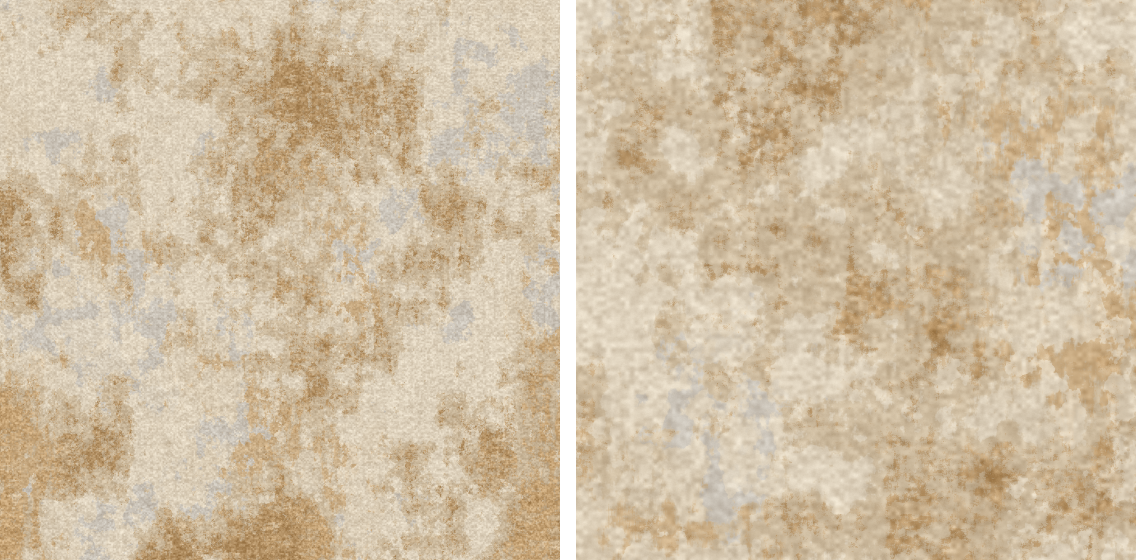
Left: the whole. Right: its middle third, enlarged.
Give the GLSL for this texture, as a WebGL 1 fragment shader.

```glsl
precision highp float;

uniform vec2 u_resolution;

const vec3 CREAM = vec3(0.872, 0.823, 0.740);
const vec3 TAN = vec3(0.815, 0.745, 0.635);
const vec3 SAND = vec3(0.758, 0.668, 0.540);
const vec3 BROWN = vec3(0.690, 0.550, 0.370);
const vec3 OCHRE = vec3(0.780, 0.640, 0.455);
const vec3 GREY = vec3(0.788, 0.762, 0.722);

float hash(vec2 cell) {
  return fract(sin(dot(cell, vec2(127.1, 311.7))) * 43758.5453);
}

float noise(vec2 p) {
  vec2 cell = floor(p);
  vec2 f = fract(p);
  f = f * f * (3.0 - 2.0 * f);
  float low = mix(hash(cell), hash(cell + vec2(1.0, 0.0)), f.x);
  float high = mix(hash(cell + vec2(0.0, 1.0)), hash(cell + 1.0), f.x);
  return mix(low, high, f.y);
}

// Layered noise centred on zero
float fbm(vec2 p, float gain) {
  float sum = 0.0;
  float total = 0.0;
  float weight = 1.0;
  for (int i = 0; i < 6; i++) {
    sum += weight * (noise(p) - 0.5);
    total += weight;
    weight *= gain;
    p = p * 2.03 + vec2(17.3, 9.1);
  }
  return sum / total;
}

// Soft-edged coverage of a field above a level
float cover(float field, float level, float softness) {
  return smoothstep(level - softness, level + softness, field);
}

void main() {
  vec2 uv = gl_FragCoord.xy / min(u_resolution.x, u_resolution.y);

  // Brushed fibres, ragged edges and fine speckle
  float vertical = fbm(uv * vec2(80.0, 15.0) + 31.0, 0.65);
  float horizontal = fbm(uv * vec2(18.0, 80.0) + 57.0, 0.65);
  float ragged = fbm(uv * vec2(38.0, 31.0) + 5.0, 0.65);
  float speckle = fbm(uv * vec2(125.0, 140.0) + 23.0, 0.8);
  float brushed = 0.19 * vertical + 0.15 * horizontal;

  // Large worn patches, slightly taller than wide
  float wear = fbm(uv * vec2(6.0, 4.8) + vec2(3.0, 41.0), 0.56);
  float patches = wear + 0.45 * ragged + brushed;
  float tint = fbm(uv * vec2(5.0, 3.6) + vec2(73.0, 19.0), 0.55) + brushed;

  // Cream ground, tan wash, then sandy and brown stains inside it
  float wash = cover(patches, -0.06, 0.022);
  vec3 color = mix(CREAM, TAN, wash);
  color = mix(color, TAN, 0.35 * cover(tint + 0.3 * ragged, 0.02, 0.08));
  float sand = cover(patches + 0.35 * speckle + 0.2 * horizontal, 0.04, 0.06);
  color = mix(color, SAND, 0.85 * sand);
  float stain = cover(patches + 0.4 * speckle + 0.25 * vertical, 0.095, 0.065);
  vec3 stainColor = mix(BROWN, OCHRE, cover(tint + 0.4 * speckle, 0.065, 0.09));
  color = mix(color, stainColor, stain * 0.92);

  // Ochre streaks that break through at the patch rims
  float rim = cover(patches, -0.07, 0.05) * (1.0 - stain);
  float streak = cover(tint + 0.35 * vertical + 0.3 * ragged + 0.2 * speckle, 0.14, 0.045);
  color = mix(color, OCHRE, 0.65 * rim * streak);

  // Dark scratches and bare threads across the stained cloth
  float scratch = cover(vertical + 0.7 * horizontal + 0.5 * speckle, 0.12, 0.05);
  float bare = cover(0.8 * vertical + horizontal - 0.5 * speckle, 0.14, 0.05);
  color = mix(color, BROWN, 0.5 * scratch * sand);
  color = mix(color, TAN, 0.5 * bare * sand);

  // Crisp grey flakes in the bare ground
  float flake = fbm(uv * vec2(11.0, 9.5) + vec2(11.0, 87.0), 0.6);
  float flakes = cover(flake + 0.3 * ragged, 0.09, 0.014);
  color = mix(color, GREY, 0.9 * flakes * (1.0 - wash));

  // Small pale chips scattered over the wash
  float chip = fbm(uv * vec2(32.0, 27.0) + 63.0, 0.6) - 0.5 * wear;
  color = mix(color, CREAM, 0.75 * cover(chip, 0.13, 0.018) * (1.0 - 0.6 * stain));

  // Cloth grain, stronger on stained areas
  float grain = noise(uv * 360.0) - 0.5 + 0.6 * (noise(uv * vec2(170.0, 260.0) + 7.0) - 0.5);
  float thread = 0.5 * (vertical + horizontal);
  float texture = grain * (0.12 + 0.05 * stain) + speckle * 0.11 + thread * 0.13;
  color += vec3(0.90, 1.0, 1.08) * texture;

  gl_FragColor = vec4(clamp(color, 0.0, 1.0), 1.0);
}
```
